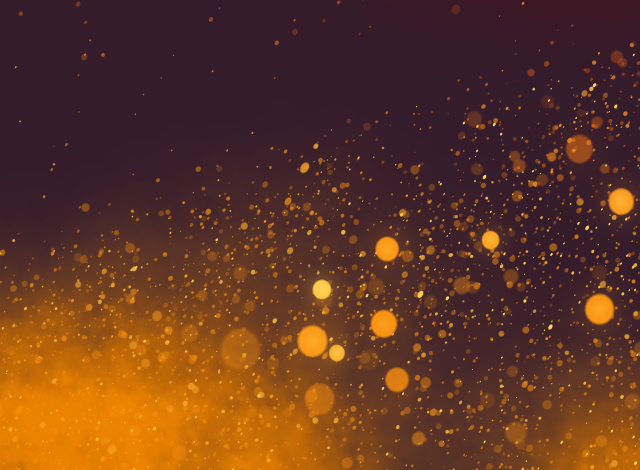
Write a WebGL 1 fragment shader that draws this background.

```glsl
precision highp float;
// Warm embers drifting over a plum dusk: an amber haze built from soft
// elliptical glows and gradient noise, then hashed grids of tilted sparks
// from blurred to sharp, and a few large out-of-focus lights on top.
uniform vec2 u_resolution;

const float ASPECT = 1.362;           // canvas width in units of its height
const vec3 PLUM   = vec3(0.205, 0.108, 0.168);
const vec3 UMBER  = vec3(0.35, 0.20, 0.155);
const vec3 AMBER  = vec3(0.70, 0.38, 0.04);
const vec3 GOLD   = vec3(0.92, 0.51, 0.00);
const vec3 ORANGE = vec3(0.98, 0.56, 0.05);
const vec3 YELLOW = vec3(1.00, 0.82, 0.32);
const vec3 RED    = vec3(0.90, 0.32, 0.10);
const int   LAYERS = 10;              // spark layers, large to small
const float FIRST_CELL = 0.15;        // grid size of the largest sparks
const float CELL_SHRINK = 0.82;       // grid ratio from layer to layer
const float SPARK_TILT = 1.0;         // lean of the sparks in radians
const float DRIFT_BASE = 0.50;        // upper limit of the sparks at the left
const float DRIFT_SLOPE = 0.32;       // rise of that limit to the right
const float BRIGHT_SHARE = 0.09;      // share of sparks that flare yellow

vec3 hash3(vec2 p) {
  vec3 q = fract(p.xyx * vec3(0.1031, 0.1030, 0.0973));
  q += dot(q, q.yxz + 33.33);
  return fract((q.xxy + q.yzz) * q.zyx);
}

float cornerSlope(vec2 cell, vec2 offset) {
  float angle = 6.2832 * hash3(cell + 71.0).x;
  return dot(vec2(cos(angle), sin(angle)), offset);
}

float gradientNoise(vec2 p) {
  vec2 i = floor(p), f = fract(p), e = vec2(1.0, 0.0);
  vec2 u = f * f * f * (f * (f * 6.0 - 15.0) + 10.0);
  return mix(mix(cornerSlope(i, f), cornerSlope(i + e, f - e), u.x),
             mix(cornerSlope(i + e.yx, f - e.yx), cornerSlope(i + 1.0, f - 1.0), u.x), u.y);
}

float fbm(vec2 p) {
  float sum = 0.0, gain = 0.5;
  for (int i = 0; i < 4; i++) {
    sum += gain * gradientNoise(p);
    p = p * 2.03 + 17.0;
    gain *= 0.5;
  }
  return sum;
}

float glow(vec2 p, vec2 center, vec2 spread) {
  vec2 d = (p - center) / spread;
  return exp(-dot(d, d));
}

// Amount of lit haze at a place
float hazeAmount(vec2 p) {
  float lit = 1.12 * glow(p, vec2(0.14, 0.06), vec2(0.42, 0.29));
  lit += 0.45 * glow(p, vec2(0.62, -0.05), vec2(0.24, 0.23));
  lit += 0.66 * glow(p, vec2(1.36, -0.04), vec2(0.26, 0.22));
  lit += 0.15 * glow(p, vec2(0.64, 0.45), vec2(0.38, 0.25));
  lit += 0.10 * glow(p, vec2(1.05, 0.08), vec2(0.30, 0.25));
  return lit * (1.0 + 0.6 * fbm(p * 6.0) + 0.3 * fbm(p * 26.0)) + 0.04 * fbm(p * 3.0 + 9.0);
}

vec3 hazeColor(float lit) {
  vec3 color = mix(PLUM, UMBER, smoothstep(0.0, 0.26, lit));
  color = mix(color, AMBER, smoothstep(0.16, 0.72, lit));
  return mix(color, GOLD, smoothstep(0.55, 1.15, lit));
}

// Heat runs from dull to bright; the upper right is redder
vec3 emberColor(vec2 p, float heat) {
  float redness = smoothstep(0.5, 0.95, p.y + 0.25 * (p.x - 1.0));
  vec3 color = mix(ORANGE, RED, redness * (1.0 - 0.7 * heat));
  return mix(color, YELLOW, smoothstep(0.6, 1.0, heat));
}

// One spark per grid cell, kept inside its cell; the grid is shifted by its seed
vec3 addSparks(vec3 color, vec2 p, float cell, float sharpness, float seed) {
  vec2 shift = vec2(0.0028, 0.0037) * seed, id = floor((p + shift) / cell);
  vec3 place = hash3(id + seed), look = hash3(id + seed + 47.0);
  vec2 center = (id + mix(vec2(0.2), vec2(0.8), place.xy)) * cell - shift;
  float depth = DRIFT_BASE + DRIFT_SLOPE * center.x - center.y;
  float density = 0.02 + 0.72 * smoothstep(-0.06, 0.2, depth);
  density *= (1.0 - 0.35 * smoothstep(0.35, 0.75, depth)) * (1.0 + 1.2 * gradientNoise(center * 7.0));
  float flare = step(1.0 - BRIGHT_SHARE, look.y) * smoothstep(0.3, 0.8, center.x);
  float radius = cell * mix(0.05, 0.15, look.x * look.x) * (1.0 - 0.3 * flare);
  float c = cos(SPARK_TILT), s = sin(SPARK_TILT);
  vec2 d = mat2(c, -s, s, c) * (p - center);
  d.y *= 1.0 + 0.6 * look.y * max(sharpness, flare);
  float soft = max(radius * 0.25, 0.8 / u_resolution.y);
  float mask = 1.0 - smoothstep(radius - soft, radius + soft, length(d));
  float strength = mix(mix(0.08, 0.3, sharpness), mix(0.35, 1.0, sharpness), look.z);
  float heat = max(look.z * mix(0.65, 1.0, sharpness), flare);
  return mix(color, emberColor(center, heat), mask * max(strength, flare) * step(place.z, density));
}

// A large blurred light with a faint halo and a paler core
vec3 addLight(vec3 color, vec2 p, vec2 center, float radius, float heat) {
  float d = length((p - center) * vec2(1.0, 0.95));
  float disc = 1.0 - smoothstep(radius * 0.84, radius * 1.14, d);
  float halo = 0.22 * heat * exp(-d * d / (radius * radius * 3.0));
  float cover = max(disc * smoothstep(-0.1, 0.7, heat), halo);
  float coreHeat = heat + 0.1 * heat * smoothstep(radius, 0.0, d);
  return mix(color, emberColor(center, coreHeat), cover);
}

void main() {
  vec2 p = gl_FragCoord.xy / u_resolution * vec2(ASPECT, 1.0);
  // Haze, with a dim red tint in the upper right
  vec3 color = hazeColor(hazeAmount(p));
  color += vec3(0.04, -0.02, -0.03) * glow(p, vec2(1.25, 1.02), vec2(0.4, 0.1));
  // Scattered sparks
  float cell = FIRST_CELL;
  for (int i = 0; i < LAYERS; i++) {
    float layer = float(i);
    color = addSparks(color, p, cell, layer / float(LAYERS - 1), 13.0 * layer);
    cell *= CELL_SHRINK;
  }
  // Main lights, left to right
  color = addLight(color, p, vec2(0.512, 0.256), 0.042, 0.22);
  color = addLight(color, p, vec2(0.665, 0.274), 0.032, 0.70);
  color = addLight(color, p, vec2(0.680, 0.151), 0.032, 0.30);
  color = addLight(color, p, vec2(0.685, 0.384), 0.020, 0.90);
  color = addLight(color, p, vec2(0.717, 0.249), 0.017, 0.80);
  color = addLight(color, p, vec2(0.817, 0.311), 0.028, 0.66);
  color = addLight(color, p, vec2(0.824, 0.470), 0.025, 0.69);
  color = addLight(color, p, vec2(0.845, 0.192), 0.025, 0.48);
  color = addLight(color, p, vec2(1.044, 0.489), 0.019, 0.74);
  color = addLight(color, p, vec2(1.233, 0.683), 0.029, 0.32);
  color = addLight(color, p, vec2(1.276, 0.342), 0.031, 0.68);
  color = addLight(color, p, vec2(1.322, 0.571), 0.027, 0.74);
  gl_FragColor = vec4(clamp(color, 0.0, 1.0), 1.0);
}
```
